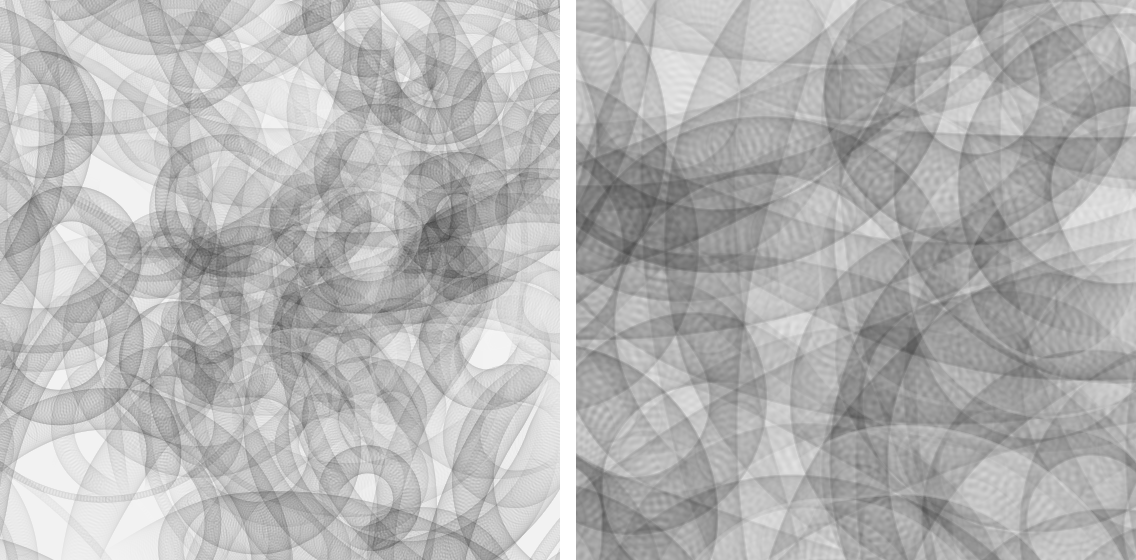
Left: the whole. Right: its middle third, enlarged.
Write a Shadertoy shader that draws this background.

```glsl
const float TAU = 6.28318;

vec4 hash4(float n) {
    vec4 p = fract(n * vec4(0.1031, 0.1130, 0.0973, 0.1099) + 0.137);
    p += dot(p, p.wzxy + 33.33);
    return fract((p.xxyz + p.yzzw) * p.zywx);
}

float strand(float u, float spacing, float thickness) {
    float gap = abs(fract(u / spacing) - 0.5) * spacing;
    return max(0.0, 1.0 - gap / thickness);
}

// Density left by a circle swept along an arc that thins out at both ends
float sweptArc(vec2 q, float offset, float radius, float span, float width,
               float phase, float pixel) {
    float angle = atan(q.y, q.x);
    float reach = abs(angle) / span;
    if (reach > 1.0) return 0.0;
    float fade = 1.0 - smoothstep(0.55, 1.0, reach);
    float halfWidth = width * mix(0.5, 1.0, fade);
    if (offset > halfWidth) return 0.0;

    float x = offset / halfWidth;
    float inner = 1.0 - x * x;
    float along = angle * radius;
    float chord = halfWidth * sqrt(inner);
    float envelope = inversesqrt(inner + 0.018);
    float mask = min(1.0, (halfWidth - offset) / max(0.0014, pixel));

    // Crossing circle outlines; the mesh fades when finer than the pixel grid
    float spacing = mix(0.0047, 0.0065, phase);
    float mesh = 0.55 * inner * smoothstep(1.0, 2.2, spacing / pixel)
               * cos(TAU * along / spacing) * cos(TAU * chord / spacing);

    // Sparse outlines make facets inside the ribbon
    float facetStep = mix(0.06, 0.16, phase);
    float thickness = max(0.0014, pixel);
    float facets = strand(along + chord, facetStep, thickness)
                 + strand(along - chord, facetStep * 1.37, thickness);
    return fade * mask * (envelope + mesh + 0.8 * inner * facets);
}

// Sum of random ribbons around a centre; ranges are (min, max)
float ribbons(vec2 uv, int count, float seed, vec2 centre, vec2 spread,
              vec2 radii, vec2 widths, vec2 lengths, float pixel) {
    float sum = 0.0;
    for (int i = 0; i < count; i++) {
        vec4 a = hash4(seed + float(i) * 1.618);
        vec4 b = fract(a * 41.3 + a.wxyz);
        float radius = mix(radii.x, radii.y, a.z * a.z);
        float width = mix(widths.x, widths.y, b.z);
        vec2 direction = normalize(b.xy - 0.5);

        // Skip points that lie off the ring
        vec2 p = uv - centre - (a.xy - 0.5) * spread + direction * radius;
        float offset = abs(length(p) - radius);
        if (offset < width) {
            vec2 q = vec2(dot(p, direction), dot(p, vec2(-direction.y, direction.x)));
            float span = min(0.5 * mix(lengths.x, lengths.y, a.w) / radius, 3.1);
            sum += mix(0.5, 1.5, b.w)
                 * sweptArc(q, offset, radius, span, width, fract(a.z * 17.0), pixel);
        }
    }
    return sum;
}

void mainImage(out vec4 fragColor, in vec2 fragCoord) {
    float pixel = 1.0 / iResolution.y;
    vec2 uv = fragCoord * pixel;
    vec2 middle = vec2(0.5 * iResolution.x * pixel, 0.5);
    vec2 area = 2.0 * middle + 0.16;

    // Faint wide veils cover the whole canvas with crossing edges
    float ink = 0.042 * ribbons(uv, 36, 811.5, middle, area,
        vec2(0.14, 0.8), vec2(0.03, 0.09), vec2(0.6, 1.4), pixel);

    // Long sweeps, scattered rings, and a dense central knot
    ink += 0.054 * ribbons(uv, 46, 3.7, middle, area,
        vec2(0.2, 0.9), vec2(0.006, 0.042), vec2(0.6, 1.4), pixel);
    ink += 0.064 * ribbons(uv, 50, 151.2, middle, area,
        vec2(0.07, 0.18), vec2(0.014, 0.036), vec2(0.26, 0.7), pixel);
    ink += 0.058 * ribbons(uv, 28, 317.9, middle + vec2(0.07, 0.03), vec2(0.56, 0.62),
        vec2(0.06, 0.15), vec2(0.016, 0.038), vec2(0.3, 0.7), pixel);

    // Pale rings over the knot and thin pale threads everywhere
    float glow = 0.10 * ribbons(uv, 18, 523.4, middle + vec2(0.17, -0.02), vec2(0.42, 0.56),
        vec2(0.06, 0.13), vec2(0.012, 0.027), vec2(0.3, 0.7), pixel);
    glow += 0.05 * ribbons(uv, 12, 677.1, middle, area,
        vec2(0.15, 0.8), vec2(0.004, 0.03), vec2(0.6, 1.3), pixel);

    float tone = 0.95 * exp(-ink);
    tone += (0.97 - tone) * (1.0 - exp(-glow));
    fragColor = vec4(vec3(clamp(tone, 0.0, 1.0)), 1.0);
}
```
